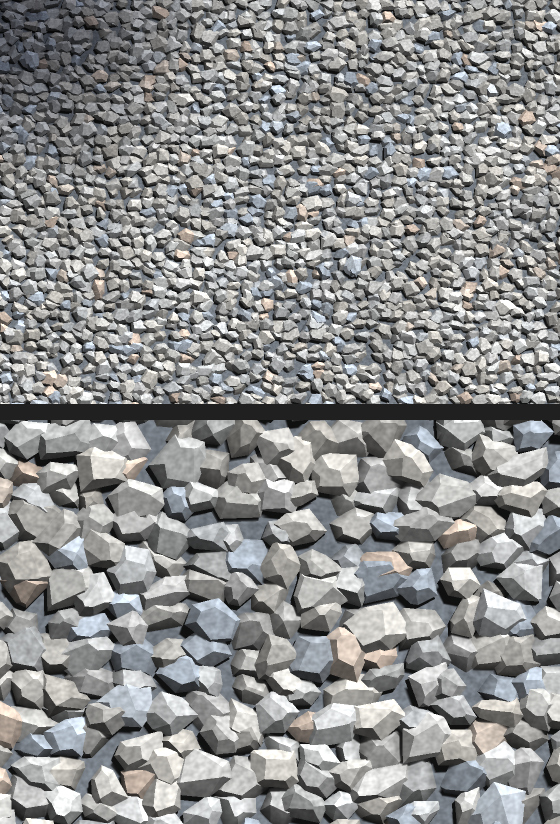
Top, the full canvas; bottom, a detail of the centre.
Write a WebGL 1 fragment shader that draws this texture.

```glsl
precision highp float;
uniform vec2 u_resolution;

const float TAU = 6.28318;
const vec3 SUN = vec3(0.32, 0.55, 0.77);

vec4 hash4(vec2 p) {
  return fract(sin(dot(p, vec2(127.1, 311.7)) + vec4(0.0, 1.7, 3.1, 5.3)) * 43758.545);
}

float cornerSlope(vec2 cell, vec2 offset) {
  float angle = hash4(cell).x * TAU;
  return dot(vec2(cos(angle), sin(angle)), offset);
}

float gradientNoise(vec2 p) {
  vec2 i = floor(p), f = fract(p);
  vec2 w = f * f * f * (f * (f * 6.0 - 15.0) + 10.0);
  vec2 e = vec2(1.0, 0.0);
  return mix(mix(cornerSlope(i, f), cornerSlope(i + e, f - e), w.x),
             mix(cornerSlope(i + e.yx, f - e.yx), cornerSlope(i + 1.0, f - 1.0), w.x), w.y);
}

// One faceted stone: surface slope in xy, height in z
vec3 stone(vec2 p, vec4 rnd) {
  float longAxis = mix(0.54, 0.83, rnd.x);
  float shortAxis = longAxis * mix(0.6, 0.92, rnd.y);
  float turn = rnd.z * TAU;
  vec2 tilt = (fract(rnd.xy * 37.7) - 0.5) * 0.75;
  vec3 face = vec3(tilt, 0.36 + dot(tilt, p));
  for (int k = 0; k < 6; k++) {
    float facet = float(k);
    float vary = fract(rnd.w * 41.3 + facet * (0.37 + rnd.y));
    float angle = (facet + 0.75 * vary) * TAU / 6.0;
    vec2 dir = vec2(cos(angle), sin(angle));
    vec2 reach = vec2(longAxis, shortAxis) * vec2(cos(angle - turn), sin(angle - turn));
    float inside = length(reach) * mix(0.88, 1.08, fract(vary * 7.3)) - dot(dir, p);
    float steep = mix(0.7, 1.9, fract(vary * 13.7));
    float z = inside * steep;
    if (z < face.z) face = vec3(-dir * steep, z);
  }
  return face;
}

// Topmost stone of the heap: slope, height and a random tone
vec4 heap(vec2 p) {
  vec4 top = vec4(0.0);
  vec2 home = floor(p);
  for (int j = -1; j <= 1; j++) {
    for (int i = -1; i <= 1; i++) {
      vec2 cell = home + vec2(float(i), float(j));
      vec4 rnd = hash4(cell);
      vec4 place = hash4(cell + 71.3);
      vec3 face = stone(p - cell - 0.5 - (place.xy - 0.5) * 0.66, rnd);
      float z = face.z + place.z * 0.42;
      if (face.z > 0.0 && z > top.z) top = vec4(face.xy, z, place.w);
    }
  }
  return top;
}

float sunlight(vec2 p, float z) {
  vec2 toSun = normalize(SUN.xy);
  float rise = SUN.z / length(SUN.xy);
  float near = heap(p + toSun * 0.15).z - z - rise * 0.15;
  float far = heap(p + toSun * 0.36).z - z - rise * 0.36;
  return 1.0 - smoothstep(-0.03, 0.09, max(near, far));
}

vec3 gravel(vec2 p) {
  vec4 top = heap(p);
  vec3 normal = normalize(vec3(-top.xy, 1.0));
  float grain = gradientNoise(p * 4.3) + 0.7 * gradientNoise(p * 9.1 + 5.0);
  float direct = max(dot(normal, SUN), 0.0) * sunlight(p, top.z);
  float ambient = (0.24 + 0.1 * normal.y) * smoothstep(-0.15, 0.5, top.z);

  // Mostly neutral stones, a few bluish or reddish
  float hue = fract(top.w * 17.3);
  vec3 tint = mix(vec3(0.98, 1.0, 1.015), vec3(1.02, 1.0, 0.96), hue);
  tint = mix(tint, vec3(0.94, 1.0, 1.07), smoothstep(0.1, 0.05, hue));
  tint = mix(tint, vec3(1.09, 0.99, 0.91), smoothstep(0.94, 0.98, hue));
  float albedo = mix(0.78, 1.02, top.w) + 0.17 * grain;
  return tint * albedo * (ambient + 0.67 * direct) + 0.035;
}

void main() {
  vec3 color = vec3(0.0);
  for (int j = 0; j < 2; j++) {
    for (int i = 0; i < 2; i++) {
      vec2 sub = (vec2(float(i), float(j)) - 0.5) * 0.5;
      vec2 p = (gl_FragCoord.xy + sub) / u_resolution.y;
      color += 0.25 * gravel(p * vec2(34.0, 39.0) + 0.35 * gradientNoise(p * 9.0));
    }
  }

  // Broad light variation and the dim upper left corner
  vec2 uv = gl_FragCoord.xy / u_resolution;
  float corner = 1.0 - smoothstep(0.05, 0.5, length((uv - vec2(0.0, 1.0)) * vec2(1.0, 0.85)));
  float broad = 1.03 + 0.14 * gradientNoise(uv * 4.0 + 3.0) - 0.08 * (uv.y - 0.5);
  color *= broad * mix(vec3(1.0), vec3(0.5, 0.51, 0.55), corner);
  gl_FragColor = vec4(color, 1.0);
}
```
